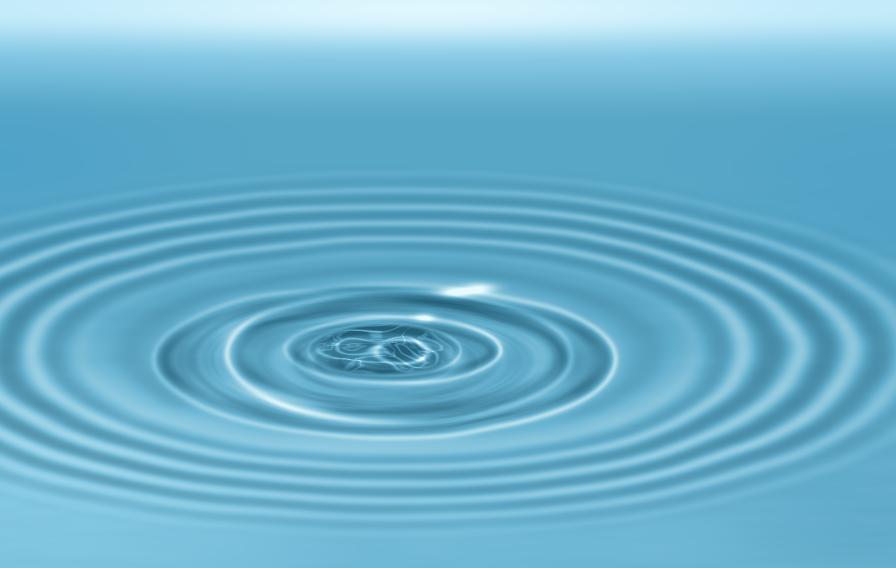
Give the GLSL for this texture, as a Shadertoy shader.

```glsl
float hash(vec2 p) {
    return fract(sin(dot(p, vec2(127.1, 311.7))) * 43758.5);
}

float noise(vec2 p) {
    vec2 i = floor(p), f = fract(p);
    f = f * f * (3.0 - 2.0 * f);
    return mix(mix(hash(i), hash(i + vec2(1, 0)), f.x),
               mix(hash(i + vec2(0, 1)), hash(i + vec2(1, 1)), f.x), f.y);
}

float fbm(vec2 p) {
    return 0.55 * noise(p) + 0.3 * noise(p * 2.1 + 7.0) + 0.15 * noise(p * 4.3 + 3.0);
}

float bell(float x, float width) {
    return exp(-x * x / (width * width));
}

float glow(vec2 p, vec2 centre, vec2 size) {
    vec2 d = (p - centre) / size;
    return exp(-dot(d, d));
}

// Approximate signed distance to an ellipse
float ellipse(vec2 d, vec2 radii) {
    float k = length(d / radii);
    return (k - 1.0) * k / max(length(d / (radii * radii)), 1e-3);
}

// Bright crest with a dark trough inside; facing favours one side
float crest(vec2 d, vec2 radii, float width, vec2 facing) {
    float e = ellipse(d, radii);
    float side = 0.65 + 0.35 * dot(normalize(d / radii + 1e-4), facing);
    return side * (0.75 * bell(e, width) + 0.25 * bell(e, width * 3.0))
         - 0.42 * bell(e + width * 3.2, width * 2.4);
}

vec3 backdrop(vec2 p) {
    float t = 1.0 - p.y;
    vec3 c = mix(vec3(0.76, 0.92, 0.98), vec3(0.53, 0.79, 0.90), smoothstep(0.02, 0.11, t));
    c = mix(c, vec3(0.35, 0.655, 0.78), smoothstep(0.08, 0.22, t));
    c = mix(c, vec3(0.43, 0.72, 0.835), smoothstep(0.4, 0.95, t));
    c = mix(c, vec3(0.91, 0.98, 1.0), 0.75 * glow(p, vec2(0.75, 0.985), vec2(0.5, 0.05)));
    c = mix(c, vec3(0.28, 0.62, 0.79), 0.5 * glow(p, vec2(0.0, 0.72), vec2(0.3, 0.13)));
    c = mix(c, vec3(0.29, 0.62, 0.78), 0.5 * glow(p, vec2(1.58, 0.66), vec2(0.3, 0.16)));
    c = mix(c, vec3(0.60, 0.85, 0.94), 0.5 * glow(p, vec2(0.0, 0.1), vec2(0.5, 0.22)));
    return mix(c, vec3(0.30, 0.60, 0.73), 0.4 * glow(p, vec2(1.58, 0.1), vec2(0.3, 0.15)));
}

// Wide rings spreading to the canvas edges
float outerRipples(vec2 p) {
    vec2 d = (p - vec2(0.69, 0.378)) / vec2(1.0, 0.32);
    float r = length(d) + 0.035 * (fbm(p * vec2(3.0, 6.0)) - 0.5);
    float wave = cos(6.283 * (r - 0.63) / 0.092);
    float envelope = smoothstep(0.5, 0.64, r) * (1.0 - smoothstep(0.78, 1.08, r));
    float strength = mix(0.24, 0.36, smoothstep(0.1, 0.7, abs(d.x)));
    float shade = envelope * strength * (wave - 0.25 + 0.25 * wave * wave);
    return shade + 0.2 * bell(r - 0.53, 0.05) * smoothstep(0.2, -0.3, d.y)
                 - 0.16 * bell(r - 0.46, 0.035);
}

// Tangled reflections around the middle
float swirl(vec2 p) {
    vec2 d = (p - vec2(0.676, 0.385)) / vec2(0.113, 0.042);
    float r = length(d);
    vec2 w = d + 0.9 * vec2(noise(d * 1.7), noise(d * 1.7 + 9.0)) - 0.45;
    float loops = bell(fract(length(w) * 2.3 + 0.5 * noise(w * 2.0)) - 0.5, 0.12);
    float threads = bell(fbm(w * 2.2 + 4.0) - 0.5, 0.04);
    float shade = 0.6 * loops + 0.45 * threads - 0.42;
    shade -= 0.5 * glow(d, vec2(0.28, -0.1), vec2(0.35, 0.4));
    shade += 0.8 * bell(ellipse(d - vec2(0.28, -0.1), vec2(0.4, 0.5)), 0.07);
    return shade * (1.0 - smoothstep(0.85, 1.15, r));
}

void mainImage(out vec4 fragColor, in vec2 fragCoord) {
    vec2 p = fragCoord / iResolution.y;
    vec2 wobble = 0.007 * vec2(noise(p * 9.0) - 0.5, noise(p * 9.0 + 5.0) - 0.5);
    vec2 q = p + wobble;
    float shade = outerRipples(p);

    // Nested inner rings
    vec2 a = q - vec2(0.678, 0.365), b = q - vec2(0.702, 0.373), c = q - vec2(0.692, 0.385);
    float basin = 1.0 - smoothstep(0.85, 1.02, length(a / vec2(0.407, 0.133)));
    float streaks = fbm(vec2(length(a / vec2(1.0, 0.33)) * 32.0, p.x * 5.0)) - 0.5;
    shade += basin * (0.7 * streaks - 0.1);
    shade += 0.85 * crest(a, vec2(0.407, 0.133), 0.0055, vec2(0.5, -0.5));
    shade += 0.85 * crest(b, vec2(0.302, 0.115), 0.006, vec2(-0.5, -0.2));
    shade += 0.9 * crest(c, vec2(0.19, 0.058), 0.0045, vec2(0.7, 0.2));
    shade += 0.5 * crest(q - vec2(0.676, 0.385), vec2(0.135, 0.046), 0.003, vec2(0.6, 0.0));
    shade += swirl(p);

    // Glints and shaded arcs
    shade += 0.9 * glow(p, vec2(0.80, 0.484), vec2(0.03, 0.009));
    shade += 0.9 * glow(p, vec2(0.845, 0.493), vec2(0.03, 0.009));
    shade += 0.8 * glow(p, vec2(0.748, 0.441), vec2(0.018, 0.008));
    float slope = p.y - 0.293 + 0.3 * (p.x - 0.512);
    shade += 0.6 * bell(slope, 0.015) * bell(p.x - 0.51, 0.085);
    shade += 0.3 * glow(p, vec2(0.41, 0.39), vec2(0.03, 0.05));
    shade -= 0.45 * glow(p, vec2(0.67, 0.492), vec2(0.13, 0.007));
    shade -= 0.3 * glow(p, vec2(0.31, 0.36), vec2(0.04, 0.06));
    shade -= 0.3 * glow(p, vec2(1.02, 0.36), vec2(0.035, 0.06));

    // Faint horizontal surface texture
    shade += 0.09 * (fbm(p * vec2(5.0, 38.0)) - 0.5) * (1.0 - smoothstep(0.55, 0.75, p.y));

    vec3 color = backdrop(p);
    color = mix(color, vec3(0.90, 0.98, 1.0), clamp(shade, 0.0, 1.0));
    color = mix(color, vec3(0.10, 0.32, 0.41), clamp(-shade, 0.0, 0.85));
    fragColor = vec4(color, 1.0);
}
```
